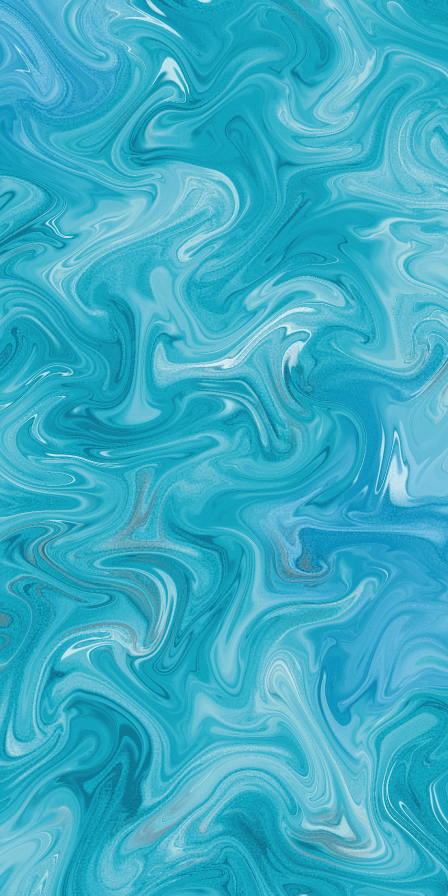
Reproduce this texture procedurally as a Shadertoy shader.

```glsl
// Poured acrylic paint: turquoise pigment folded into small marbled swirls.
// The plane is dragged through curl noise at growing scales, then pigment,
// outlined folds, white veins and grey mica streaks are read from it.

const vec3 DEEP = vec3(0.05, 0.48, 0.59);
const vec3 TEAL = vec3(0.07, 0.64, 0.74);
const vec3 AQUA = vec3(0.20, 0.70, 0.79);
const vec3 LIGHT = vec3(0.41, 0.75, 0.83);
const vec3 PALE = vec3(0.65, 0.84, 0.88);
const vec3 DEEP_BLUE = vec3(0.05, 0.57, 0.75);
const vec3 SOFT_BLUE = vec3(0.42, 0.74, 0.88);
const vec3 WHITE = vec3(0.88, 0.94, 0.96);
const vec3 MICA = vec3(0.43, 0.50, 0.54);

const float SWIRL_SCALE = 3.8;   // eddies per canvas width
const float SWIRL_GROWTH = 1.85; // scale ratio between warp layers
const float SWIRL_PULL = 0.23;   // drag length of one step
const float NOISE_SPREAD = 0.17; // standard deviation of noise()
const float GRAIN = 0.10;        // strength of the shimmer
const int SAMPLES = 2;           // antialiasing grid per side

vec2 hash2(vec2 cell) {
    vec3 h = fract(cell.xyx * vec3(0.1031, 0.1030, 0.0973));
    h += dot(h, h.yzx + 33.33);
    return fract((h.xx + h.yz) * h.zy) * 2.0 - 1.0;
}

// Gradient noise with a quintic fade
float noise(vec2 p) {
    vec2 i = floor(p), f = p - i;
    vec2 w = f * f * f * (f * (f * 6.0 - 15.0) + 10.0);
    vec2 o = vec2(0.0, 1.0);
    float a = dot(hash2(i), f);
    float b = dot(hash2(i + o.yx), f - o.yx);
    float c = dot(hash2(i + o.xy), f - o.xy);
    float d = dot(hash2(i + o.yy), f - o.yy);
    return mix(mix(a, b, w.x), mix(c, d, w.x), w.y);
}

// Divergence-free flow direction
vec2 curl(vec2 p) {
    const float e = 0.01;
    float n = noise(p);
    return vec2(noise(p + vec2(0.0, e)) - n, n - noise(p + vec2(e, 0.0))) / e;
}

// Drag a point through eddies, from large to small
vec2 pour(vec2 p) {
    float scale = SWIRL_SCALE;
    for (int layer = 0; layer < 3; layer++) {
        vec2 offset = vec2(17.3, 9.1) * float(layer + 1);
        for (int i = 0; i < 3; i++)
            p += curl(p * scale + offset) * SWIRL_PULL / scale;
        scale *= SWIRL_GROWTH;
    }
    return p;
}

float bell(float x, float width) {
    x /= width;
    return exp(-x * x);
}

float ramp(float a, float b, float x) {
    return clamp((x - a) / (b - a), 0.0, 1.0);
}

vec3 turquoise(float t) {
    vec3 c = mix(DEEP, TEAL, ramp(-0.12, 0.13, t));
    c = mix(c, AQUA, ramp(0.25, 0.46, t));
    c = mix(c, LIGHT, ramp(0.55, 0.8, t));
    return mix(c, PALE, ramp(0.86, 1.05, t));
}

// A thin dark line with a pale rim on one side
float outline(float x, float width) {
    return 0.3 * bell(x - width * 2.1, width * 0.8) - 0.4 * bell(x, width);
}

vec3 paint(vec2 p) {
    vec2 q = pour(p);
    vec2 drift = mix(p, q, 0.6);

    // Pigment density, spread evenly over 0..1
    float z = 0.55 * noise(q * 2.8 + 3.7) + 0.48 * noise(q * 5.5 + 11.2)
            + 0.36 * noise(q * 12.0 + 5.4) + 0.14 * noise(q * 27.0 + 15.0)
            + 0.36 * noise(p * 2.6 + 41.0);
    float tone = 1.0 / (1.0 + exp(-1.6 * z / NOISE_SPREAD));

    // Folds: broad outlines, and a finer set that comes and goes
    float fold = noise(q * 4.2 + 23.0) / NOISE_SPREAD;
    float crease = noise(q * 7.0 + 37.0) / NOISE_SPREAD;
    tone += smoothstep(-0.2, 0.15, noise(p * 5.0 + 8.0)) * outline(fold, 0.11);
    tone += smoothstep(-0.1, 0.15, noise(p * 6.0 + 83.0)) * outline(crease - 0.4, 0.13) * 0.8;
    tone += 0.09 * sin(fold * 16.0) * bell(fold - 0.6, 0.7);

    // Overlapping layers: the tone steps at a crisp border
    float border = noise(q * 3.3 + 67.0) / NOISE_SPREAD;
    float overlap = smoothstep(-0.1, 0.15, noise(p * 4.4 + 71.0));
    tone += overlap * 0.34 * (smoothstep(-0.03, 0.03, border) - 0.5) * bell(border, 0.6);

    // Blue areas: upper left corner and the right side below the middle
    float blue = bell(length(drift - vec2(0.02, 1.93)), 0.3)
               + bell(length((drift - vec2(0.92, 0.8)) * vec2(1.0, 0.65)), 0.27);
    blue = smoothstep(0.25, 0.75, blue + 0.5 * noise(q * 3.6 + 61.0));
    vec3 color = mix(turquoise(tone), mix(DEEP_BLUE, SOFT_BLUE, ramp(0.1, 1.0, tone)), blue * 0.85);

    // White veins: hair-thin lines that swell into small pools
    float vein = noise(q * 2.9 + 77.0) / NOISE_SPREAD;
    float flow = smoothstep(0.06, 0.3, noise(p * 3.9 + 31.0) + 0.14 * bell(length(p - vec2(0.9, 1.15)), 0.25));
    float width = 0.05 + 0.06 * flow * flow;
    float body = 1.0 - smoothstep(width * 0.5, width * 1.3, abs(vein - 0.3));
    color = mix(color, DEEP, 0.5 * flow * bell(vein - 0.3 + width * 1.9, 0.06));
    color = mix(color, WHITE, flow * body * 0.8);

    // Grey mica streaks with dark edges, densest at the lower left
    float mica = smoothstep(0.2, 0.6, bell(length((p - vec2(0.1, 0.66)) * vec2(0.8, 1.5)), 0.24)
               + 1.2 * noise(p * 3.8 + 53.0));
    float streak = noise(q * 5.5 + 19.0) / NOISE_SPREAD;
    color = mix(color, DEEP * 0.8, mica * bell(streak - 0.4, 0.12) * 0.5);
    color = mix(color, MICA, mica * bell(streak, 0.22) * 0.7);

    // Fine shimmer, patchy like settled powder
    float powder = 0.3 + smoothstep(-0.1, 0.25, noise(q * 4.0 + 90.0)) + mica * 0.5;
    return color + GRAIN * powder * noise(p * 240.0);
}

void mainImage(out vec4 fragColor, in vec2 fragCoord) {
    vec3 sum = vec3(0.0);
    for (int i = 0; i < SAMPLES * SAMPLES; i++) {
        vec2 jitter = (vec2(i % SAMPLES, i / SAMPLES) + 0.5) / float(SAMPLES) - 0.5;
        sum += paint((fragCoord + jitter) / iResolution.x);
    }
    fragColor = vec4(clamp(sum / float(SAMPLES * SAMPLES), 0.0, 1.0), 1.0);
}
```
